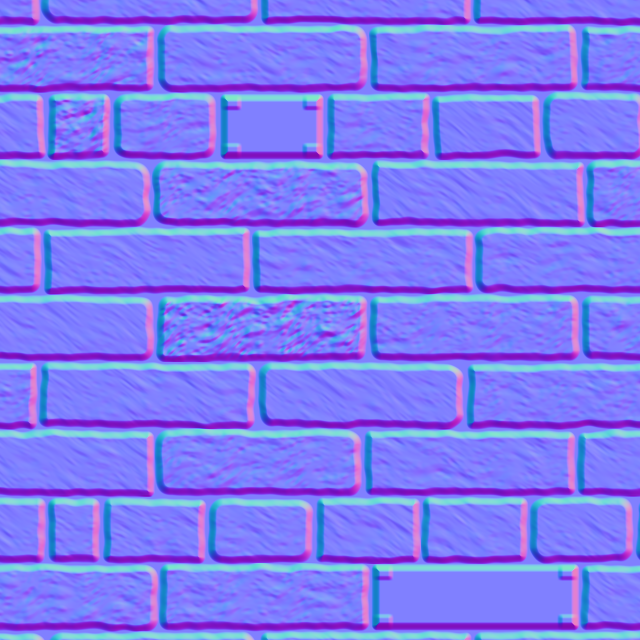
Give the GLSL for this texture map, as a three.js fragment shader.

```glsl
// Tangent-space normal map of a worn brick wall with header courses and two flat plates.
varying vec2 vUv;

const float COURSE_HEIGHT = 0.1052;
const float FIRST_BED = 0.0143;            // centre of the lowest mortar bed
const float STRETCHER = 1.0 / 3.0;
const float HEADER = 1.0 / 6.0;
const float CLOSER_JOINT = 0.073;          // shifted joint beside the narrow header
const float EVEN_START = 0.241;
const float ODD_START = 0.068;
const float HALF_GAP = 0.0062;             // smallest half mortar width
const float GAP_VARIATION = 0.0035;
const float BEVEL = 0.0064;                // half width of the sloped rim
const float RELIEF = 0.0106;               // brick height above mortar
const float GRAIN = 0.0016;
const float SAMPLE_STEP = 0.0012;
const vec2 STEEP_LEFT_BOTTOM = vec2(1.3, 1.5);
const vec2 STEEP_RIGHT_TOP = vec2(1.0, 0.9);
const vec2 SHORT_PLATE = vec2(2.0, 7.0);   // brick index, course index
const vec2 LONG_PLATE = vec2(1.0, 0.0);

float hash(vec2 p) {
  vec3 q = fract(vec3(p.xyx) * vec3(0.1031, 0.1030, 0.0973));
  q += dot(q, q.yzx + 33.33);
  return fract((q.x + q.y) * q.z);
}

// Cellular noise: round bumps and pits, mostly faint, a few strong.
float dents(vec2 p) {
  vec2 cell = floor(p);
  float sum = 0.0;
  for (int y = -1; y <= 1; y++) {
    for (int x = -1; x <= 1; x++) {
      vec2 g = cell + vec2(float(x), float(y));
      vec2 o = p - g - vec2(hash(g), hash(g + 41.7));
      float bump = max(0.0, 1.0 - dot(o, o));
      float strength = 2.0 * hash(g + 87.3) - 1.0;
      sum += bump * bump * bump * strength * abs(strength);
    }
  }
  return sum;
}

// Layered sines for uneven brick edges.
float wobble(float t, float seed) {
  return 0.5 * sin(t * 37.0 + seed) + 0.3 * sin(t * 91.0 + seed * 2.3) + 0.2 * sin(t * 203.0 + seed * 4.1);
}

bool isHeaderCourse(float course) {
  return mod(course - 1.0, 6.0) < 0.5;
}

float courseStart(float course) {
  if (isHeaderCourse(course)) return 0.003 * (course - 4.0);
  return mod(course, 2.0) < 0.5 ? EVEN_START : ODD_START;
}

float jointX(float index, float course) {
  bool header = isHeaderCourse(course);
  if (header && abs(index) < 0.5) return CLOSER_JOINT;
  float jitter = hash(vec2(index + 19.0, course + 5.0)) - 0.5;
  return courseStart(course) + index * (header ? HEADER : STRETCHER) + jitter * (header ? 0.006 : 0.016);
}

float wallHeight(vec2 p) {
  // Find the course, then the brick between its two joints.
  float course = floor((p.y - FIRST_BED) / COURSE_HEIGHT);
  float pitch = isHeaderCourse(course) ? HEADER : STRETCHER;
  float index = floor((p.x - courseStart(course)) / pitch);
  if (p.x < jointX(index, course)) index -= 1.0;
  else if (p.x >= jointX(index + 1.0, course)) index += 1.0;
  vec2 id = vec2(index, course);
  vec2 key = id + 23.0;
  bool plate = distance(id, SHORT_PLATE) < 0.5 || distance(id, LONG_PLATE) < 0.5;

  // Brick outline with its own gaps.
  float bed = FIRST_BED + course * COURSE_HEIGHT;
  vec2 gapLow = HALF_GAP + GAP_VARIATION * vec2(hash(key + 3.1), 0.4 * hash(key + 7.7));
  vec2 gapHigh = HALF_GAP + GAP_VARIATION * vec2(hash(key + 11.3), hash(key + 17.9));
  vec2 low = vec2(jointX(index, course), bed) + gapLow;
  vec2 high = vec2(jointX(index + 1.0, course), bed + COURSE_HEIGHT) - gapHigh;
  vec2 halfSize = 0.5 * (high - low);
  vec2 q = p - 0.5 * (low + high);

  // Slight lean, ragged edges and rounded corners.
  float radius = 0.002;
  float chips = 0.0;
  if (!plate) {
    float seed = 40.0 * hash(key + 29.0);
    q += vec2(0.06, 0.022) * (vec2(hash(key + 31.0), hash(key + 37.0)) - 0.5) * q.yx;
    q += vec2(0.0014 * wobble(p.y, seed), 0.0017 * wobble(p.x, seed + sign(q.y)));
    radius = mix(0.004, 0.02, pow(hash(key + 43.0), 2.0));
    chips = 0.0022 * dents(p * 38.0);
  }
  vec2 corner = abs(q) - halfSize + radius;
  float edge = length(max(corner, 0.0)) + min(max(corner.x, corner.y), 0.0) - radius + chips;
  float body = smoothstep(-BEVEL, BEVEL, -edge);

  // Corner studs on plates, grain and scuffs on bricks.
  float surface;
  if (plate) {
    vec2 inset = abs(q) - halfSize;
    surface = 0.004 * smoothstep(-0.028, -0.019, inset.x) * smoothstep(-0.02, -0.012, inset.y);
  } else {
    float wear = hash(key + 53.0);
    float roughness = mix(0.5, 1.1, wear) + 1.3 * smoothstep(0.85, 0.92, wear);
    vec2 streak = vec2(p.x + 0.5 * p.y, p.y - (wear - 0.5) * p.x) + 0.004 * sin(p.yx * 61.0);
    surface = GRAIN * roughness * (dents(streak * vec2(36.0, 72.0)) + 0.4 * dents(streak * vec2(95.0, 150.0)));
  }
  return body * (RELIEF + surface);
}

void main() {
  vec2 e = vec2(SAMPLE_STEP, 0.0);
  vec2 slope = vec2(wallHeight(vUv - e.xy) - wallHeight(vUv + e.xy),
                    wallHeight(vUv - e.yx) - wallHeight(vUv + e.yx)) / (2.0 * SAMPLE_STEP);
  slope *= mix(STEEP_LEFT_BOTTOM, STEEP_RIGHT_TOP, step(0.0, slope));
  gl_FragColor = vec4(normalize(vec3(slope, 1.0)) * 0.5 + 0.5, 1.0);
}
```
